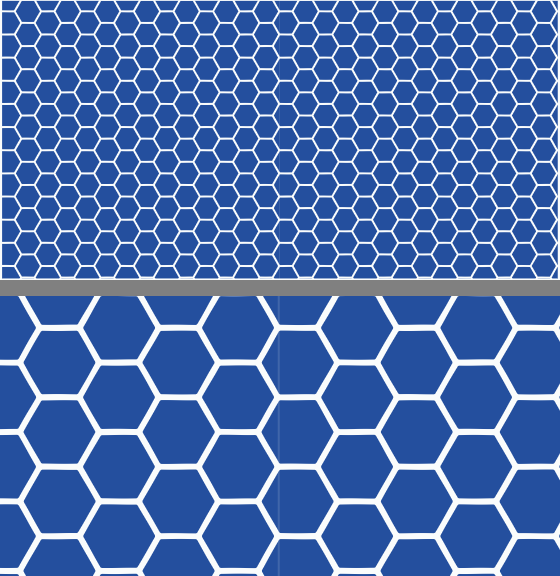
Top, the full canvas; bottom, a detail of the centre.
A Shadertoy shader for this pattern:

```glsl
const vec3 BLUE = vec3(0.14, 0.31, 0.62);
const vec3 WHITE = vec3(0.98, 0.99, 0.99);
const float SQRT3 = 1.7320508;

// Signed distance to a flat-topped hexagon with the given apothem
float hexagonDistance(vec2 p, float apothem) {
    const vec3 k = vec3(-0.8660254, 0.5, 0.5773503);
    p = abs(p);
    p -= 2.0 * min(dot(k.xy, p), 0.0) * k.xy;
    p -= vec2(clamp(p.x, -k.z * apothem, k.z * apothem), apothem);
    return length(p) * sign(p.y);
}

float boxDistance(vec2 p, vec2 lower, vec2 upper) {
    vec2 d = max(lower - p, p - upper);
    return max(d.x, d.y);
}

float coverage(float dist, float pixel) {
    return clamp(0.5 - dist / pixel, 0.0, 1.0);
}

// Slight unevenness of a cell edge, from layered sines
float edgeWobble(vec2 p, vec2 id) {
    float phase = dot(id, vec2(2.4, 4.1));
    return sin(p.x * 9.0 + phase) + 0.6 * sin(p.y * 13.0 - phase * 1.7);
}

// One rectangular lattice of rounded hexagons, one unit tall
float hexLattice(vec2 p, vec2 offset, float gap, float rounding, float wobble) {
    vec2 period = vec2(SQRT3, 1.0);
    vec2 q = (p - offset) / period;
    vec2 id = floor(q + 0.5);
    vec2 local = (q - id) * period;
    float apothem = 0.5 - 0.5 * gap - rounding;
    return hexagonDistance(local, apothem) - rounding
         + wobble * edgeWobble(local, id + offset);
}

// Two interleaved lattices make the honeycomb
float honeycomb(vec2 p, float gap, float rounding, float wobble) {
    return min(hexLattice(p, vec2(0.0), gap, rounding, wobble),
               hexLattice(p, vec2(0.5 * SQRT3, 0.5), gap, rounding, wobble));
}

void mainImage(out vec4 fragColor, in vec2 fragCoord) {
    vec2 uv = fragCoord / iResolution.y;
    float pixel = 1.0 / iResolution.y;

    // Column step and row height: 28 columns across, 12 rows down
    float panel = 0.9922;
    vec2 pitch = vec2(panel / 14.0, panel / 12.0);
    vec2 firstCell = vec2(0.0288, 0.9182);
    vec2 p = (uv - firstCell) / pitch * vec2(0.5 * SQRT3, 1.0);

    // Blue cells inside a thin white margin
    float cells = honeycomb(p, 0.086, 0.035, 0.002) * pitch.y;
    float sheet = boxDistance(uv, vec2(0.0075, 0.0055), vec2(1.992, 0.997));
    float ink = coverage(cells, pixel) * coverage(sheet, pixel);

    // Faint join between the two panels
    float join = coverage(abs(uv.x - 0.9985) - 0.0012, pixel);
    ink *= 1.0 - 0.13 * join;

    fragColor = vec4(mix(WHITE, BLUE, ink), 1.0);
}
```
